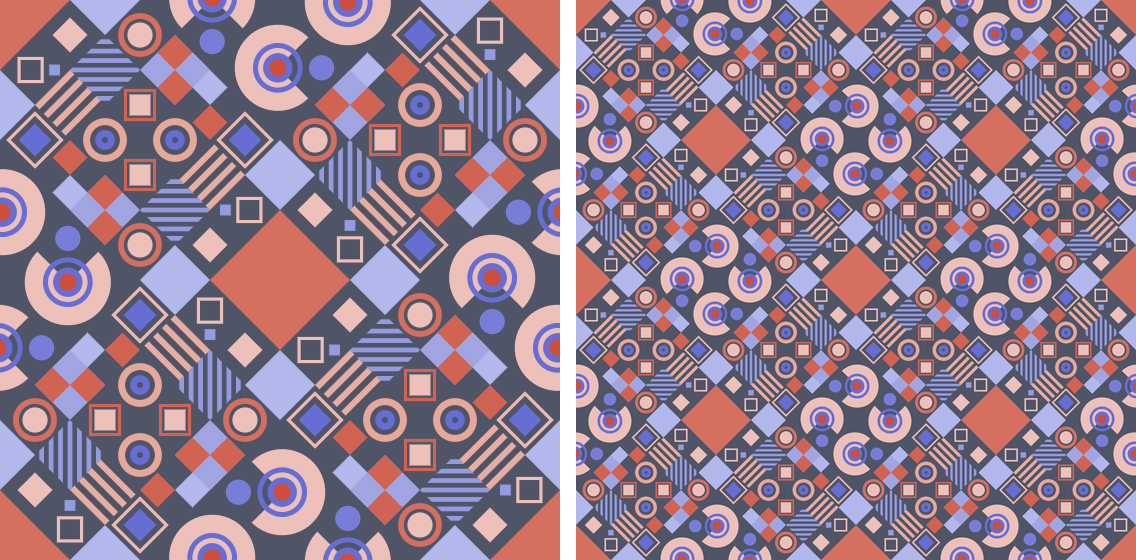
Left: one tile. Right: repeated 2 by 2.
This pattern is drawn by a WebGL 1 fragment shader. Its source:

```glsl
precision highp float;
// Geometric patchwork of diamonds, rings, stripes and notched discs.
// Square cells alternate by a quarter turn; each cell has half-turn symmetry,
// and the discs circle the cell corners in groups of four.
uniform vec2 u_resolution;

#define CELLS 2.0
#define STROKE 0.09
#define PITCH 0.27
#define BACK vec3(0.31, 0.33, 0.40)
#define PALE vec3(0.93, 0.755, 0.73)
#define PINK vec3(0.90, 0.66, 0.60)
#define LIGHT vec3(0.70, 0.72, 0.92)
#define VIOLET vec3(0.63, 0.65, 0.89)
#define BLUE vec3(0.40, 0.43, 0.83)
#define RED vec3(0.82, 0.39, 0.32)
#define CORAL vec3(0.835, 0.44, 0.38)

const float DIAGONAL = 0.70711;
float pixel;

void paint(inout vec3 col, float d, vec3 ink) {
  col = mix(col, ink, clamp(0.5 - d / pixel, 0.0, 1.0));
}

float box(vec2 p, vec2 halfSize) {
  vec2 d = abs(p) - halfSize;
  return max(d.x, d.y);
}

float square(vec2 p, float halfSide) { return box(p, vec2(halfSide)); }

float disc(vec2 p, float r) { return length(p) - r; }

float diamond(vec2 p, float r) {
  return (abs(p.x) + abs(p.y) - r) * DIAGONAL;
}

// Box on the diagonal axes (x + y, x - y)
float slantedBox(vec2 p, vec2 center, vec2 halfSize) {
  return box(vec2(p.x + p.y, p.x - p.y) - center, halfSize) * DIAGONAL;
}

// Stripes of half the pitch, one of them centered on zero
float stripes(float x, float pitch) {
  return abs(mod(x + 0.5 * pitch, pitch) - 0.5 * pitch) - 0.25 * pitch;
}

float outline(float d, float width) { return max(d, -d - width); }

// Four notched discs and their satellites around a corner
void discs(inout vec3 col, vec2 p) {
  if (abs(p.y) > abs(p.x)) p = vec2(p.y, -p.x);
  if (p.x < 0.0) p = -p;
  p -= vec2(1.9375, 0.0625);
  float notch = (-p.y - abs(p.x)) * DIAGONAL;
  paint(col, max(disc(p, 1.23), notch), PALE);
  paint(col, outline(disc(p, 0.71), 0.145), BLUE);
  paint(col, disc(p, 0.42), BLUE);
  paint(col, disc(p, 0.245), RED * vec3(0.98, 0.78, 0.75));
  paint(col, disc(p + vec2(0.0, 1.25), 0.36), mix(BLUE, VIOLET, 0.3));
}

// Two by two checker with one extra square
void pinwheel(inout vec3 col, vec2 p) {
  paint(col, slantedBox(p, vec2(0.0, 3.5), vec2(1.0, 0.5)), LIGHT);
  paint(col, slantedBox(p, vec2(-1.0, 3.0), vec2(1.0)), VIOLET);
  paint(col, diamond(p - vec2(1.0, -2.5), 0.5), RED);
  paint(col, diamond(p - vec2(1.0, -1.5), 0.5), RED);
}

// Round and square targets near the cell middle
void targets(inout vec3 col, vec2 p) {
  vec2 c = p - vec2(0.0, -3.0);
  paint(col, outline(disc(c, 0.625), 0.165), CORAL);
  paint(col, disc(c, 0.36), PALE);
  c = p - vec2(-1.0, 0.0);
  paint(col, outline(disc(c, 0.625), 0.2), PINK);
  paint(col, disc(c, 0.28), BLUE);
  paint(col, disc(c, 0.085), BACK);
  c = p - vec2(0.0, -1.0);
  paint(col, outline(square(c, 0.46), STROKE), RED);
  paint(col, square(c, 0.3), PALE);
}

// Diamonds, frames and hatching beside the large corner diamond
void cornerShapes(inout vec3 col, vec2 p) {
  paint(col, diamond(p - vec2(-1.0, -4.0), 1.0), LIGHT);
  paint(col, diamond(p - vec2(-4.0, -1.0), 1.0), LIGHT);
  paint(col, diamond(p + 4.0, 2.0), CORAL);
  paint(col, diamond(p - vec2(-2.0, -3.0), 0.5), PALE);
  paint(col, outline(square(p - vec2(-3.125, -2.0), 0.375), STROKE), PALE);
  paint(col, square(p - vec2(-2.44, -2.0), 0.155), mix(VIOLET, BLUE, 0.2));
  paint(col, diamond(p - vec2(-2.0, 0.5), 0.5), RED);

  vec2 c = p - vec2(-3.0, 0.0);
  paint(col, outline(diamond(c, 0.82), STROKE), mix(PALE, PINK, 0.3));
  paint(col, diamond(c, 0.47), BLUE);

  c = p - vec2(-1.0, -2.0);
  paint(col, max(diamond(c, 1.0), stripes(c.y, PITCH)), mix(VIOLET, BLUE, 0.2));

  c = p - vec2(-2.0, -1.0);
  float hatch = stripes(c.x + c.y + 0.875, 0.5) * DIAGONAL;
  float area = slantedBox(c, vec2(-0.125, 0.0), vec2(0.875, 1.0));
  paint(col, max(area, hatch), mix(PINK, PALE, 0.2));
}

void main() {
  // Each cell spans eight units, with y pointing down
  vec2 uv = gl_FragCoord.xy / u_resolution;
  vec2 p = vec2(uv.x, 1.0 - uv.y) * CELLS;
  pixel = 8.0 * CELLS / min(u_resolution.x, u_resolution.y);
  vec2 cell = floor(p);
  vec2 q = (p - cell - 0.5) * 8.0;
  if (mod(cell.x + cell.y, 2.0) > 0.5) q = vec2(-q.y, q.x);

  vec3 col = BACK;
  for (int halfTurn = 0; halfTurn < 2; halfTurn++) {
    cornerShapes(col, q);
    pinwheel(col, q);
    targets(col, q);
    discs(col, q - vec2(4.0, -4.0));
    q = -q;
  }
  gl_FragColor = vec4(col, 1.0);
}
```
